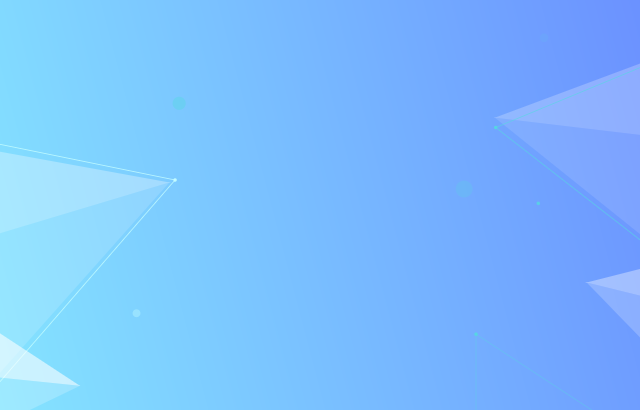
Reproduce this background procedurally as a Shadertoy shader.

```glsl
// Sky-blue diagonal gradient with pale two-facet shards entering from both sides,
// thin outlined corners with node dots, and a few soft discs.
// Shards are wedges between rays leaving an apex; lines and discs are distance fields.

#define WIDTH 1.561
#define GRADIENT_TILT 0.264
#define COLOR_START vec3(0.52, 0.897, 1.0)
#define COLOR_END vec3(0.42, 0.57, 1.0)
#define WHITE vec3(1.0)
#define ICE vec3(0.78, 1.0, 1.0)
#define TEAL vec3(0.33, 0.85, 0.88)
#define LINE_HALF_WIDTH 0.001

// Antialiased coverage of a signed distance, in canvas-height units
float coverage(float d) {
    return clamp(0.5 - d * iResolution.y, 0.0, 1.0);
}

void blend(inout vec3 col, vec3 tint, float alpha) {
    col = mix(col, tint, alpha);
}

// Signed height of p above the line through a and b
float heightAbove(vec2 p, vec2 a, vec2 b) {
    vec2 n = normalize(vec2(a.y - b.y, b.x - a.x));
    return dot(p - a, n) * (n.y < 0.0 ? -1.0 : 1.0);
}

float segmentDistance(vec2 p, vec2 a, vec2 b) {
    vec2 ab = b - a;
    vec2 ap = p - a;
    return length(ap - ab * clamp(dot(ap, ab) / dot(ab, ab), 0.0, 1.0));
}

// Two facets from an apex to the side x = side; ys = top, fold, bottom there
void shard(inout vec3 col, vec2 p, vec2 apex, float side, vec3 ys, vec2 alphas) {
    float top = heightAbove(p, apex, vec2(side, ys.x));
    float fold = heightAbove(p, apex, vec2(side, ys.y));
    float bottom = heightAbove(p, apex, vec2(side, ys.z));
    blend(col, WHITE, alphas.x * coverage(max(top, -fold)));
    blend(col, WHITE, alphas.y * coverage(max(fold, -bottom)));
}

void disc(inout vec3 col, vec2 p, vec2 center, float radius, vec3 tint, float alpha) {
    blend(col, tint, alpha * coverage(length(p - center) - radius));
}

// Two thin lines meeting at a node dot
void corner(inout vec3 col, vec2 p, vec2 a, vec2 node, vec2 b, vec3 tint, float alpha) {
    float d = min(segmentDistance(p, a, node), segmentDistance(p, node, b));
    blend(col, tint, alpha * coverage(d - LINE_HALF_WIDTH));
    disc(col, p, node, 0.0042, tint, 0.9);
}

void mainImage(out vec4 fragColor, in vec2 fragCoord) {
    vec2 p = fragCoord / iResolution.xy * vec2(WIDTH, 1.0);

    // Background gradient
    float t = (p.x + GRADIENT_TILT * p.y) / (WIDTH + GRADIENT_TILT);
    vec3 col = mix(COLOR_START, COLOR_END, t);

    // Soft discs
    disc(col, p, vec2(0.437, 0.748), 0.0160, TEAL, 0.40);
    disc(col, p, vec2(1.132, 0.539), 0.0205, TEAL, 0.22);
    disc(col, p, vec2(1.313, 0.504), 0.0042, TEAL, 0.80);
    disc(col, p, vec2(0.333, 0.236), 0.0095, ICE, 0.35);
    disc(col, p, vec2(1.327, 0.908), 0.0105, TEAL, 0.10);

    // Large shards
    shard(col, p, vec2(0.413, 0.555), 0.0, vec3(0.630, 0.431, 0.091), vec2(0.30, 0.14));
    shard(col, p, vec2(1.207, 0.713), WIDTH, vec3(0.845, 0.671, 0.429), vec2(0.23, 0.11));

    // Outlined corners
    corner(col, p, vec2(0.0, 0.648), vec2(0.427, 0.561), vec2(0.0, 0.069), ICE, 0.80);
    corner(col, p, vec2(WIDTH, 0.835), vec2(1.209, 0.689), vec2(WIDTH, 0.415), TEAL, 0.65);
    corner(col, p, vec2(1.161, 0.0), vec2(1.161, 0.185), vec2(1.443, 0.0), TEAL, 0.40);

    // Small shards in front
    shard(col, p, vec2(0.195, 0.059), 0.0, vec3(0.187, 0.079, -0.035), vec2(0.58, 0.20));
    shard(col, p, vec2(1.431, 0.311), WIDTH, vec3(0.344, 0.279, 0.177), vec2(0.36, 0.20));

    fragColor = vec4(col, 1.0);
}
```
